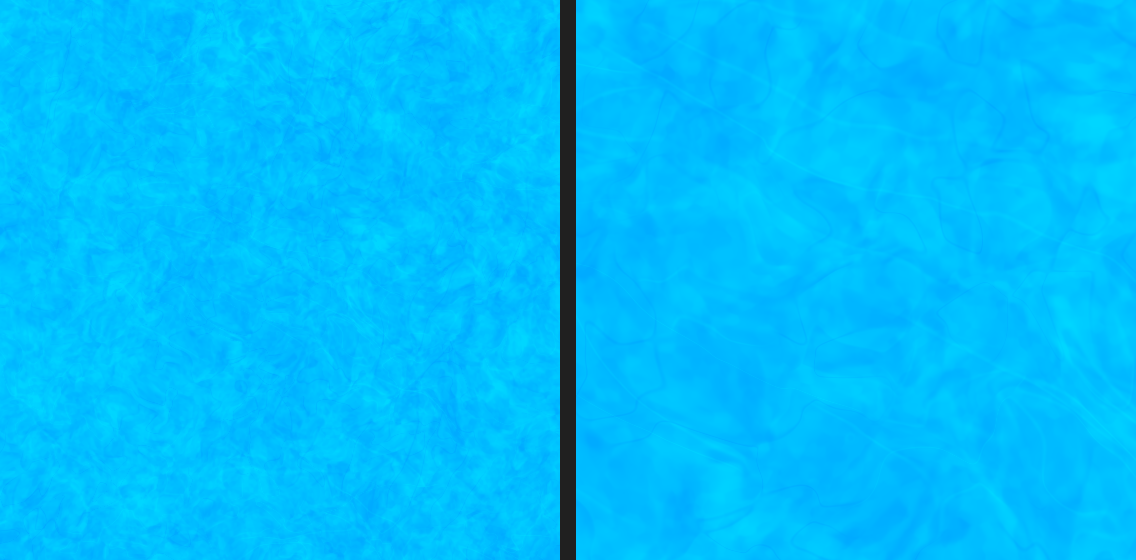
Left: the whole. Right: its middle third, enlarged.
This texture map is drawn by a Shadertoy shader. Its source:

```glsl
// Bright azure mottled surface with fine crinkles and faint long fibres.

vec3 hash3(vec2 cell) {
    vec3 q = fract(cell.xyx * vec3(0.1031, 0.1030, 0.0973));
    q += dot(q, q.yxz + 33.33);
    return fract((q.xxy + q.yzz) * q.zyx);
}

// Soft cellular noise: random cell values blended by distance, about -0.5 to 0.5.
float mottle(vec2 p) {
    vec2 cell = floor(p), local = fract(p);
    float sum = 0.0, total = 0.0;
    for (int y = -1; y <= 1; y++)
    for (int x = -1; x <= 1; x++) {
        vec2 offset = vec2(x, y);
        vec3 h = hash3(cell + offset + 171.0);
        vec2 d = offset + h.xy - local;
        float weight = exp(-7.0 * dot(d, d));
        sum += weight * h.z;
        total += weight;
    }
    return sum / total - 0.5;
}

mat2 rotation(float angle) {
    float c = cos(angle), s = sin(angle);
    return mat2(c, s, -s, c);
}

// Thin line where the noise crosses zero.
float vein(vec2 p, float width) {
    return 1.0 - smoothstep(0.0, width, abs(mottle(p)));
}

// Sparse stretched veins running along one direction.
float fibres(vec2 p, float angle, vec2 scale) {
    vec2 q = (p * rotation(angle)) * scale;
    float mask = smoothstep(0.04, 0.26, mottle(p * 6.0 + angle * 17.0));
    return vein(q + angle * 9.0, 0.07) * mask;
}

void mainImage(out vec4 fragColor, in vec2 fragCoord) {
    vec2 p = fragCoord / iResolution.y;

    // Bend the plane with layered sines, then with noise for the curls.
    vec2 bent = p + 0.009 * sin(p.yx * vec2(17.0, 21.0) + 2.0 * sin(p * 9.0))
                  + 0.003 * sin(p.yx * vec2(53.0, 47.0) + 3.0 * sin(p * 31.0));
    vec2 curl = vec2(mottle(bent * 24.0), mottle(bent * 24.0 + 40.0));
    vec2 curled = bent + 0.020 * curl;

    // Patches from broad clouds down to fine grain.
    float tone = 0.754;
    tone += 0.032 * mottle(bent * 5.0 + 3.0);
    tone += 0.032 * mottle(rotation(0.6) * curled * 11.0 + 8.0);
    tone += 0.046 * mottle(rotation(1.3) * curled * vec2(22.0, 27.0));
    tone += 0.058 * mottle(rotation(2.1) * curled * vec2(44.0, 52.0));
    tone += 0.058 * mottle(rotation(0.3) * curled * 90.0);
    tone += 0.032 * mottle(rotation(0.9) * bent * 165.0);

    // Small curled crinkles, light in some areas and dark in others.
    float area = mottle(p * 12.0 + 23.0);
    tone += 0.026 * vein(curled * 34.0 + 5.0, 0.08) * smoothstep(-0.15, 0.20, area);
    tone -= 0.034 * vein(curled * 38.0 + 61.0, 0.08) * smoothstep(-0.15, 0.20, -area);

    // Light fibres: falling diagonals and near-horizontal strands.
    vec2 strand = bent + 0.006 * curl;
    tone += 0.030 * fibres(strand, -0.75, vec2(5.0, 27.0));
    tone += 0.028 * fibres(strand, -0.50, vec2(6.0, 32.0));
    tone += 0.030 * fibres(strand, 0.08, vec2(5.0, 30.0));

    // Dark steep cracks and clustered dark flecks.
    tone -= 0.032 * fibres(strand, 1.25, vec2(6.0, 26.0));
    float cluster = smoothstep(0.0, 0.30, mottle(bent * 8.0 + 90.0));
    tone -= 0.036 * cluster * smoothstep(0.08, 0.30, mottle(curled * 46.0 + 12.0));

    // A few pale flakes.
    float flake = smoothstep(0.30, 0.40, mottle(rotation(0.5) * curled * vec2(14.0, 24.0) + 33.0));
    tone += 0.020 * flake;

    fragColor = vec4(0.0, clamp(tone, 0.67, 0.84), 1.0, 1.0);
}
```
